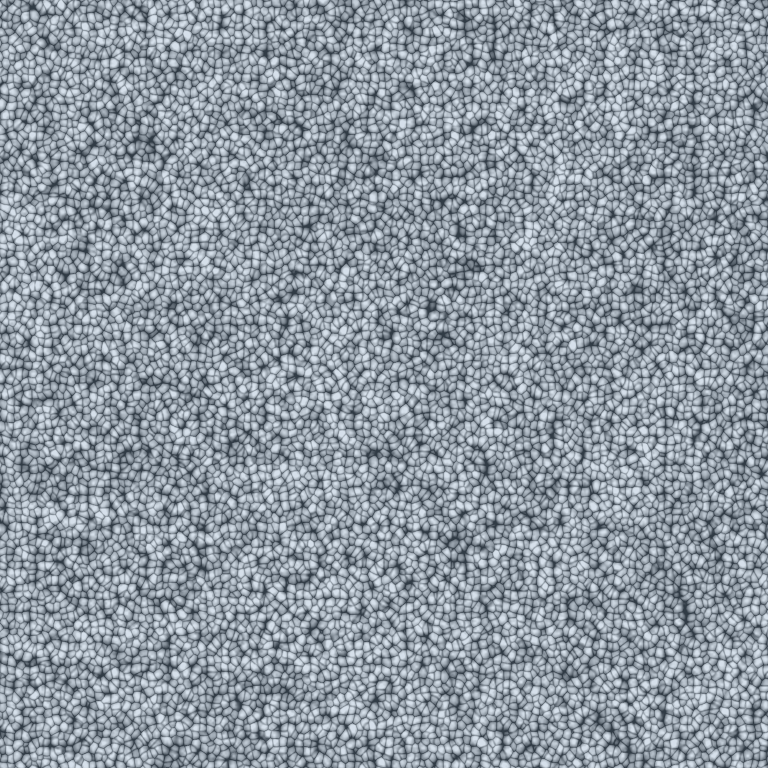
A WebGL 1 fragment shader for this texture:

```glsl
precision highp float;
// Cut-pile carpet in cool blue-grey: small domed wool tufts, packed tightly.
// Each tuft is a jittered, tilted paraboloid; the highest one wins at a point.
// Height, seams between tufts, side light and fibre noise set the tone.

uniform vec2 u_resolution;

// Values to tune
const float TUFTS_ACROSS = 104.0;
const float JITTER = 0.86;
const float STRETCH = 1.18;        // tuft elongation
const float TILT_RANGE = 2.2;      // spread of tuft angles, radians
const float LEVEL_RANGE = 0.30;    // variation of tuft height
const float PIT_SHARE = 0.06;      // share of sunken tufts
const float PIT_DEPTH = 0.35;
const float SEAM_WIDTH = 0.30;
const float BASE_TONE = 0.42;
const float HEIGHT_TONE = 1.0;
const float SEAM_TONE = 0.30;
const float LIGHT_TONE = 0.22;
const float TUFT_TONE = 0.18;
const float FIBRE_TONE = 0.24;
const float CLUMP_TONE = 0.14;
const float SHADE_TONE = 0.07;
const vec2 LIGHT_DIR = vec2(-0.45, 0.89);
const vec3 SHADOW_COLOR = vec3(0.19, 0.23, 0.27);
const vec3 WOOL_COLOR = vec3(0.84, 0.88, 0.92);

float hash(vec2 p) {
  return fract(sin(dot(p, vec2(127.1, 311.7))) * 43758.5453);
}

float valueNoise(vec2 p) {
  vec2 cell = floor(p);
  vec2 f = fract(p);
  f = f * f * (3.0 - 2.0 * f);
  float low = mix(hash(cell), hash(cell + vec2(1.0, 0.0)), f.x);
  float high = mix(hash(cell + vec2(0.0, 1.0)), hash(cell + 1.0), f.x);
  return mix(low, high, f.y);
}

// Squared distance from a tuft's centre, stretched along its own axis
float tuftDistance(vec2 offset, float angle) {
  float c = cos(angle);
  float s = sin(angle);
  vec2 local = vec2(c * offset.x + s * offset.y, c * offset.y - s * offset.x);
  local *= vec2(STRETCH, 1.0 / STRETCH);
  return dot(local, local);
}

// Tone of the pile, 0 in deep gaps to 1 on lit tips
float pileTone(vec2 uv) {
  vec2 p = uv * TUFTS_ACROSS;
  vec2 home = floor(p);
  float top = -9.0;
  float second = -9.0;
  vec2 topOffset = vec2(0.0);
  float topShade = 0.0;

  for (int j = -1; j <= 1; j++) {
    for (int i = -1; i <= 1; i++) {
      vec2 cell = home + vec2(float(i), float(j));
      vec2 jitter = vec2(hash(cell + 3.7), hash(cell + 19.3)) - 0.5;
      vec2 offset = p - cell - 0.5 - JITTER * jitter;
      float angle = TILT_RANGE * (hash(cell + 41.9) - 0.5);
      float level = LEVEL_RANGE * hash(cell + 67.1);
      level -= PIT_DEPTH * step(hash(cell + 83.3), PIT_SHARE);
      float height = level - tuftDistance(offset, angle);
      if (height > top) {
        second = top;
        top = height;
        topOffset = offset;
        topShade = hash(cell + 97.7) - 0.5;
      } else {
        second = max(second, height);
      }
    }
  }

  float seam = smoothstep(0.0, SEAM_WIDTH, top - second);
  float fibre = valueNoise(p * 2.9 + 11.3) - 0.5;
  float clump = valueNoise(p * 0.32 + 5.1) - 0.5;
  float shade = valueNoise(uv * 7.0 + 23.0) - 0.5;
  return BASE_TONE + HEIGHT_TONE * top + SEAM_TONE * seam
    + LIGHT_TONE * dot(topOffset, LIGHT_DIR) + TUFT_TONE * topShade
    + FIBRE_TONE * fibre + CLUMP_TONE * clump + SHADE_TONE * shade;
}

void main() {
  // Average 2 x 2 samples for smooth edges
  float tone = 0.0;
  for (int j = 0; j < 2; j++) {
    for (int i = 0; i < 2; i++) {
      vec2 shift = 0.5 * vec2(float(i), float(j)) - 0.25;
      vec2 uv = (gl_FragCoord.xy + shift) / u_resolution.y;
      tone += 0.25 * clamp(pileTone(uv), 0.0, 1.0);
    }
  }
  gl_FragColor = vec4(mix(SHADOW_COLOR, WOOL_COLOR, tone), 1.0);
}
```
